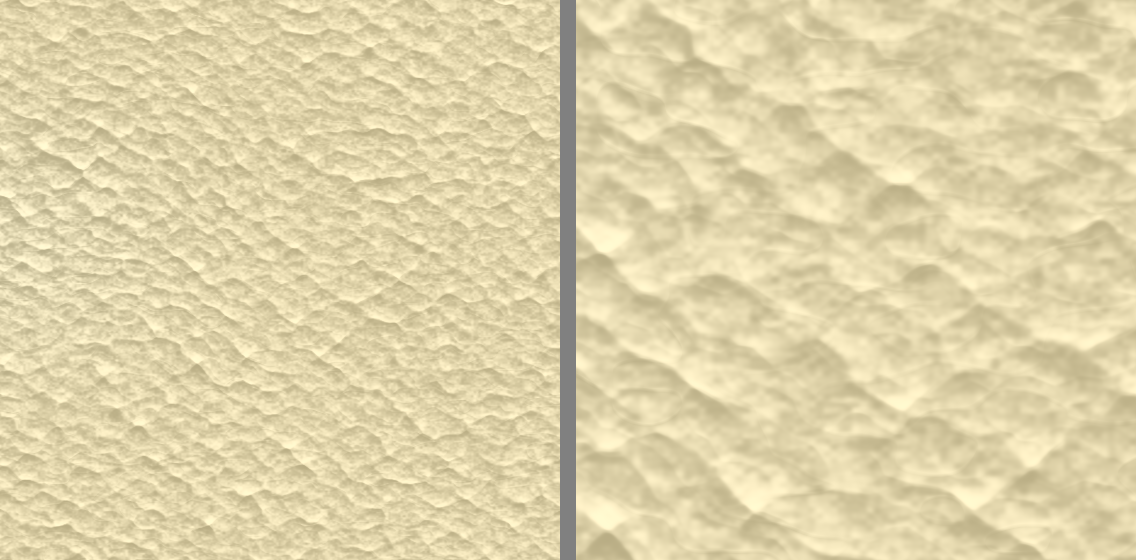
Left, the full canvas; right, a detail of the centre.
Give the GLSL for this texture, as a WebGL 2 fragment shader.

```glsl
#version 300 es
precision highp float;
// Cream leather: small domed pebbles on a jittered diamond lattice, lit from
// below left. Pebble slopes come from a smooth Voronoi blend; stretched noise
// adds long folds, fine wrinkles and a fibrous grain.
uniform vec2 u_resolution;
out vec4 fragColor;

vec2 hash2(vec2 p) {
  vec3 q = fract(p.xyx * vec3(0.1031, 0.1030, 0.0973));
  q += dot(q, q.yzx + 33.33);
  return fract((q.xx + q.yz) * q.zy);
}

float noise(vec2 p) {
  vec2 i = floor(p), f = fract(p);
  f = f * f * (3.0 - 2.0 * f);
  float low = mix(hash2(i).x, hash2(i + vec2(1, 0)).x, f.x);
  float high = mix(hash2(i + vec2(0, 1)).x, hash2(i + vec2(1, 1)).x, f.x);
  return mix(low, high, f.y);
}

// Slope (across, up) of domes whose cells are diamonds one unit wide and tall.
vec2 pebbleSlope(vec2 p, float sharpness) {
  vec2 q = vec2(p.x + p.y, p.x - p.y);
  vec2 cell = floor(q), f = fract(q), sum = vec2(0);
  float total = 0.0;
  for (int y = -1; y <= 1; y++) {
    for (int x = -1; x <= 1; x++) {
      vec2 offset = vec2(x, y);
      vec2 toCentre = offset + 0.5 + 0.6 * (hash2(cell + offset + 91.0) - 0.5) - f;
      float weight = exp(-sharpness * dot(toCentre, toCentre));
      sum += weight * toCentre;
      total += weight;
    }
  }
  sum /= total;
  return vec2(sum.x + sum.y, sum.x - sum.y);
}

// Height of a surface pinched into thin valleys along noise contours.
float foldHeight(vec2 p) {
  return 1.0 - exp(-12.0 * abs(noise(p) - 0.5));
}

float foldSlope(vec2 p) {
  return foldHeight(p + vec2(0.0, 0.06)) - foldHeight(p - vec2(0.0, 0.06));
}

void main() {
  vec2 p = gl_FragCoord.xy / u_resolution;

  // Bend the lattice broadly, then roughen its edges
  vec2 bend = vec2(noise(p * 4.0 + 7.0), noise(p * vec2(4.0, 5.0) + 31.0)) - 0.5;
  vec2 rough = vec2(noise(p * 44.0 + 3.0), noise(p * vec2(40.0, 60.0) + 57.0)) - 0.5;
  vec2 w = p + 0.035 * bend + 0.009 * rough;

  // Relief is stronger around the left middle
  vec2 away = (p - vec2(0.0, 0.57)) * vec2(3.2, 4.0);
  float worn = exp(-dot(away, away));

  // Main pebbles, steepest at their rims, and smaller facets
  vec2 big = pebbleSlope(w * vec2(15.0, 23.0) + 40.0, 16.0);
  vec2 small = pebbleSlope(w * vec2(31.0, 50.0) + 90.0, 12.0);
  float patchy = 0.75 + 0.5 * noise(p * 7.0 + 12.0);
  float rim = big.y * (0.6 + 1.3 * big.y * big.y);
  float tone = patchy * (0.04 * big.x + 0.125 * rim);
  tone += dot(small, vec2(0.02, 0.05));

  // Long folds and short wrinkles, mostly horizontal
  vec2 slanted = w + vec2(0.0, 0.22 * w.x);
  tone += (0.045 + 0.06 * worn) * foldSlope(slanted * vec2(6.0, 21.0) + 5.0);
  tone += 0.05 * foldSlope(w * vec2(22.0, 54.0) + 70.0);

  // Fibrous grain in three sizes
  tone += 0.07 * (noise(w * vec2(64.0, 115.0)) - 0.5);
  tone += 0.1 * (noise(p * vec2(125.0, 205.0) + rough) - 0.5);
  tone += 0.075 * (noise(p * vec2(230.0, 270.0) + 15.0) - 0.5);

  // Broad drift of brightness, then a soft limit on the extremes
  tone += 0.025 * (noise(p * 2.5 + 20.0) - 0.5);
  tone *= 1.0 + 0.3 * worn;
  tone = 0.16 * tanh(tone / 0.16);

  vec3 cream = vec3(0.882, 0.832, 0.668) + tone * vec3(1.0, 0.98, 0.96);
  cream += worn * vec3(-0.005, 0.005, 0.02);
  fragColor = vec4(clamp(cream, 0.0, 1.0), 1.0);
}
```
